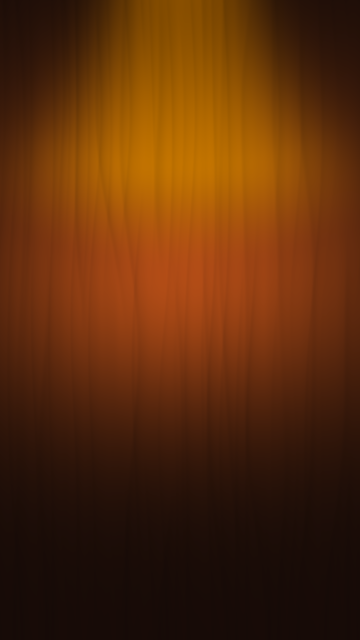
Write a WebGL 1 fragment shader that draws this background.

```glsl
precision highp float;
// Dark wood panel lit from above: a wide ember glow fills the middle and
// a soft amber cone of light widens downward from the top edge.
// Wavering vertical grain lines, built from hashed strands, shade the surface.

uniform vec2 u_resolution;

const vec3 SHADOW = vec3(0.088, 0.042, 0.027);
const vec3 EMBER = vec3(0.68, 0.292, 0.085);
const vec3 AMBER_TOP = vec3(0.52, 0.30, 0.0);
const vec3 AMBER_LOW = vec3(0.755, 0.45, 0.0);

float hash(vec2 p) {
  vec3 q = fract(p.xyx * vec3(0.1031, 0.1030, 0.0973));
  q += dot(q, q.yzx + 33.33);
  return fract((q.x + q.y) * q.z);
}

float noise(vec2 p) {
  vec2 cell = floor(p);
  vec2 f = fract(p);
  f = f * f * (3.0 - 2.0 * f);
  float low = mix(hash(cell), hash(cell + vec2(1.0, 0.0)), f.x);
  float high = mix(hash(cell + vec2(0.0, 1.0)), hash(cell + 1.0), f.x);
  return mix(low, high, f.y);
}

// Bell curve of an offset measured in radii.
float bell(vec2 offset, vec2 radius) {
  vec2 r = offset / radius;
  return exp(-dot(r, r));
}

// One layer of wandering strands: a crisp left edge and a soft right side.
float strands(vec2 p, float count, float seed, float pixel) {
  float x = p.x * count + 1.6 * (noise(vec2(p.x * 3.0, p.y * 2.5) + seed) - 0.5);
  float edge = 0.07 + pixel * count;
  float shade = 0.0;
  for (int k = -1; k <= 1; k++) {
    float id = floor(x) + float(k) + 20.0;
    float wander = noise(vec2(id * 7.0 + seed, p.y * 3.5)) - 0.5;
    float center = id - 19.5 + 0.5 * (hash(vec2(id, seed)) - 0.5) + 0.7 * wander;
    float d = x - center;
    float line = smoothstep(-edge, edge, d) * exp(-4.5 * max(d, 0.0));
    line *= 1.0 - smoothstep(0.5, 0.9, d);
    float presence = smoothstep(0.2, 0.6, noise(vec2(id * 5.0 + seed, p.y * 2.5 + 9.0)));
    shade += line * presence;
  }
  return shade;
}

// Light cone: narrow at the top, wide and fading out below.
float coneMask(float side, float depth) {
  float halfWidth = 0.205 + 0.42 * depth + 0.9 * depth * depth;
  float across = exp(-pow(abs(side) / halfWidth, 2.8));
  float fade = 1.0 - smoothstep(0.25, 0.425, depth + 0.25 * side * side);
  return across * fade;
}

void main() {
  vec2 uv = gl_FragCoord.xy / u_resolution;
  float pixel = 1.0 / u_resolution.x;
  float depth = 1.0 - uv.y;
  float side = uv.x - 0.505;

  // Ember glow over the dark wood
  float reach = mix(0.28, 0.235, smoothstep(0.36, 0.48, depth));
  float glow = bell(vec2(side, depth - 0.42), vec2(0.58, reach));
  vec3 color = mix(SHADOW, EMBER, glow);

  // Amber cone from the top
  vec3 amber = mix(AMBER_TOP, AMBER_LOW, smoothstep(0.0, 0.29, depth));
  color = mix(color, amber, coneMask(side, depth));

  // Grain: broad bands, fine lines and a faint streaked tone
  float grain = 0.10 * strands(uv, 15.0, 3.0, pixel);
  grain += 0.08 * strands(uv, 27.0, 41.0, pixel);
  float streak = noise(vec2(uv.x * 60.0, uv.y * 4.0)) - 0.5;
  color *= 1.03 - grain + 0.03 * streak;

  gl_FragColor = vec4(color, 1.0);
}
```
